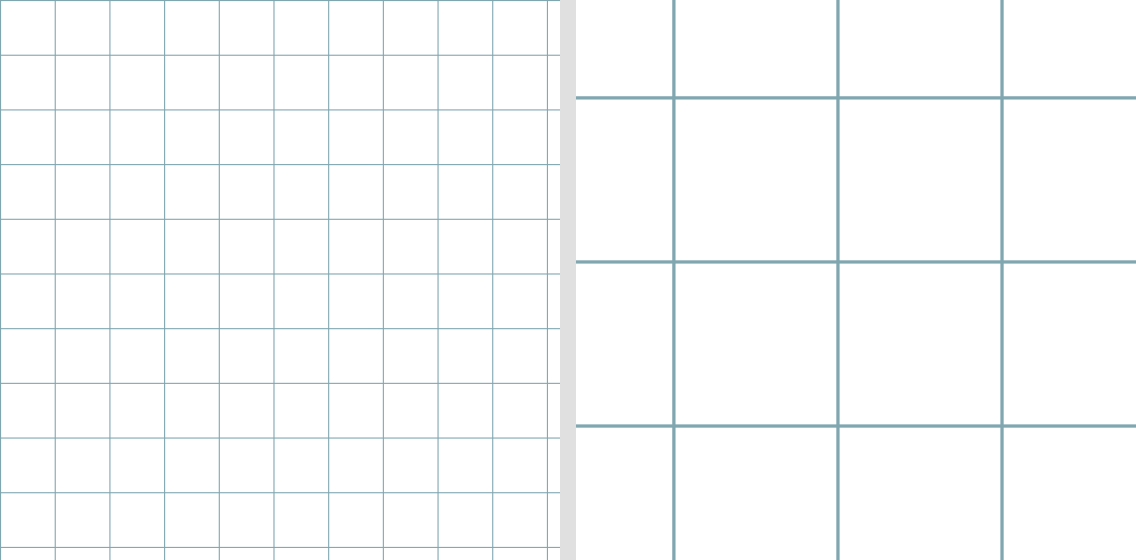
Left, the full canvas; right, a detail of the centre.
Write a three.js fragment shader that draws this pattern.

```glsl
varying vec2 vUv;

const vec3 PAPER_COLOR = vec3(1.0);
const vec3 LINE_COLOR = vec3(0.50, 0.65, 0.69);
const float CELL_SIZE = 50.0 / 512.0;
const float LINE_WIDTH = 1.0 / 512.0;

// Distance along each axis to the nearest line centre
vec2 gridDistance(vec2 p, float spacing) {
  return abs(fract(p / spacing + 0.5) - 0.5) * spacing;
}

// Share of a box of the given footprint that a line covers, per axis
vec2 lineCoverage(vec2 dist, float width, vec2 footprint) {
  vec2 upper = min(dist + 0.5 * footprint, vec2(0.5 * width));
  vec2 lower = max(dist - 0.5 * footprint, vec2(-0.5 * width));
  return clamp((upper - lower) / footprint, 0.0, 1.0);
}

void main() {
  // Cells start at the top left, with the first lines flush to the edges
  vec2 fromTopLeft = vec2(vUv.x, 1.0 - vUv.y);
  vec2 footprint = max(fwidth(vUv), vec2(1e-5));

  vec2 dist = gridDistance(fromTopLeft - 0.5 * LINE_WIDTH, CELL_SIZE);
  vec2 coverage = lineCoverage(dist, LINE_WIDTH, footprint);

  // Union of the vertical and horizontal lines
  float ink = 1.0 - (1.0 - coverage.x) * (1.0 - coverage.y);
  gl_FragColor = vec4(mix(PAPER_COLOR, LINE_COLOR, ink), 1.0);
}
```
